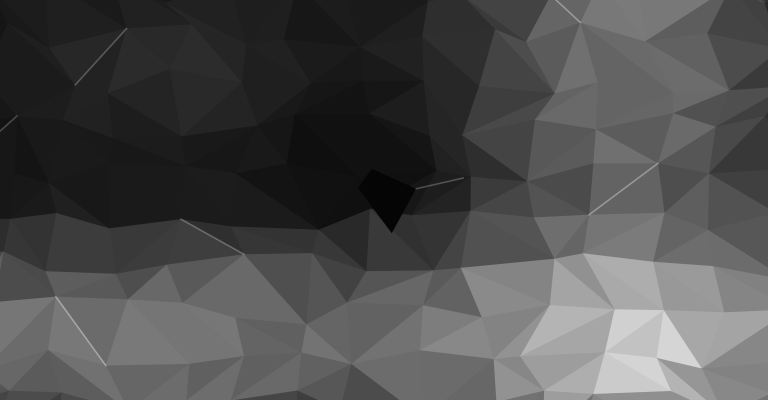
Give the GLSL for this background, as a Shadertoy shader.

```glsl
const float ASPECT = 1.925;
const vec2 CELL = vec2(0.150, 0.115);      // mean facet size
const float HORIZON = 0.452;               // a row of vertices lies here
const float JITTER = 0.33;                 // vertex wander, in cells
const float FACET_CONTRAST = 0.13;
const float BASE_TONE = 0.060;
const float HORIZON_LIFT = 0.045;
const vec2 PILLAR = vec2(1.585, 0.40);     // centre x, spread
const vec2 FLOOR_BAND = vec2(0.146, 0.23); // centre y, spread
const vec2 HAZE_CENTRE = vec2(0.40, 0.84);
const vec2 HOLLOW_CENTRE = vec2(0.93, 0.55);
const vec2 HOT_SPOT = vec2(1.61, 0.15);
const float GLEAM_WIDTH = 0.0012;
const float GLEAM_STRENGTH = 0.22;
const float GLEAM_RARITY = 0.95;

// Corners of the darkest facet, and the far end of its gleam
const vec2 GEM_LEFT = vec2(0.897, 0.530);
const vec2 GEM_BOTTOM = vec2(0.982, 0.417);
const vec2 GEM_RIGHT = vec2(1.043, 0.528);
const vec2 GEM_TOP = vec2(0.932, 0.578);
const vec2 GEM_GLEAM_END = vec2(1.161, 0.555);
const float GEM_TONE = 0.018;

float hash(vec2 p) {
    vec3 q = fract(p.xyx * vec3(0.1031, 0.1030, 0.0973));
    q += dot(q, q.yzx + 33.33);
    return fract((q.x + q.y) * q.z);
}

float bell(float d, float spread) {
    return exp(-d * d / (spread * spread));
}

// Smooth light field, sampled once per facet
float lightField(vec2 p) {
    float pillar = bell(p.x - PILLAR.x, PILLAR.y);
    float waist = 1.0 - 0.24 * bell(p.y - 0.50, 0.15);
    float band = bell(p.y - FLOOR_BAND.x, FLOOR_BAND.y);
    float tone = BASE_TONE + 0.38 * pillar * waist;
    tone += band * (0.28 + 0.09 * bell(p.x - 0.38, 0.40));
    tone += HORIZON_LIFT * (1.0 - pillar) * step(p.y, HORIZON);
    tone += 0.10 * bell(length((p - HAZE_CENTRE) * vec2(0.55, 1.0)), 0.24);
    tone -= 0.05 * bell(length(p - HOLLOW_CENTRE), 0.19);
    tone += 0.06 * bell(length(p - HOT_SPOT), 0.16);
    return max(tone, 0.02);
}

vec2 vertexAt(vec2 id) {
    vec2 wander = vec2(hash(id + 17.0), hash(id + 71.0)) * 2.0 - 1.0;
    return (id + JITTER * wander) * CELL + vec2(0.0, HORIZON);
}

// Signed distance to the line a-b, positive on its left
float leftOf(vec2 p, vec2 a, vec2 b) {
    vec2 e = normalize(b - a);
    return e.x * (p.y - a.y) - e.y * (p.x - a.x);
}

// Soft coverage of a counter-clockwise triangle
float coverage(vec2 p, vec2 a, vec2 b, vec2 c, float pixel) {
    float d = min(leftOf(p, a, b), min(leftOf(p, b, c), leftOf(p, c, a)));
    return clamp(0.5 + d / pixel, 0.0, 1.0);
}

float gleam(vec2 p, vec2 a, vec2 b, float pixel) {
    vec2 ab = b - a;
    float t = clamp(dot(p - a, ab) / dot(ab, ab), 0.0, 1.0);
    float d = length(p - a - t * ab);
    return 1.0 - smoothstep(0.0, GLEAM_WIDTH + pixel, d);
}

// Adds one facet as (weighted tone, weight)
vec2 facet(vec2 p, vec2 a, vec2 b, vec2 c, float pixel) {
    vec2 centre = (a + b + c) / 3.0;
    float shade = 1.0 + FACET_CONTRAST * (2.0 * hash(centre * 913.0) - 1.0);
    float weight = coverage(p, a, b, c, pixel);
    return vec2(lightField(centre) * shade, 1.0) * weight;
}

void mainImage(out vec4 fragColor, in vec2 fragCoord) {
    vec2 p = fragCoord / iResolution.xy * vec2(ASPECT, 1.0);
    float pixel = 1.0 / iResolution.y;
    vec2 home = floor((p - vec2(0.0, HORIZON)) / CELL);
    vec2 sum = vec2(0.0);
    float shine = 0.0;

    // Wandering grid: each cell is split along a random diagonal
    for (int j = -1; j <= 1; j++) {
        for (int i = -1; i <= 1; i++) {
            vec2 id = home + vec2(i, j);
            vec2 a = vertexAt(id);
            vec2 b = vertexAt(id + vec2(1.0, 0.0));
            vec2 c = vertexAt(id + vec2(1.0, 1.0));
            vec2 d = vertexAt(id + vec2(0.0, 1.0));
            bool rising = hash(id + 5.0) > 0.5;
            if (rising) sum += facet(p, a, b, c, pixel) + facet(p, a, c, d, pixel);
            else sum += facet(p, a, b, d, pixel) + facet(p, b, c, d, pixel);
            float lit = step(GLEAM_RARITY, hash(id + 43.0));
            shine = max(shine, lit * gleam(p, rising ? a : b, rising ? c : d, pixel));
        }
    }
    float tone = sum.x / max(sum.y, 0.001);

    // Darkest facet and its bright edge
    float gem = coverage(p, GEM_LEFT, GEM_BOTTOM, GEM_RIGHT, pixel)
              + coverage(p, GEM_RIGHT, GEM_TOP, GEM_LEFT, pixel);
    tone = mix(tone, GEM_TONE, min(gem, 1.0));
    shine = max(shine, gleam(p, GEM_RIGHT, GEM_GLEAM_END, pixel));

    fragColor = vec4(vec3(tone + GLEAM_STRENGTH * shine), 1.0);
}
```
